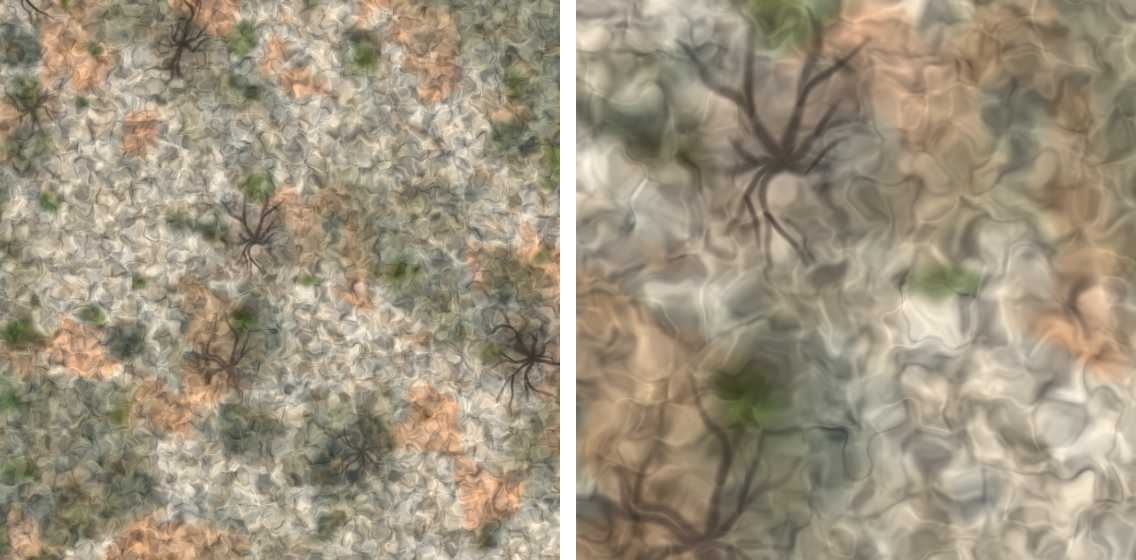
Left, the full canvas; right, a detail of the centre.
A WebGL 2 fragment shader for this texture:

```glsl
#version 300 es
precision highp float;

#define GRAIN_SCALE 62.0
#define GRAIN_CONTRAST 0.85
#define COVER_SCALE 5.0
#define SOIL_SCALE 8.0
#define BUSH_GRID 5.0
#define BUSH_SHARE 0.55
#define TUFT_GRID 10.0
#define TUFT_SHARE 0.26
#define TWIG_GRID 4.0
#define TWIG_SHARE 0.42
#define TWIG_SOFTNESS 0.0028

uniform vec2 u_resolution;
out vec4 fragColor;

// Integer hash: three values in 0..1 per cell and salt
vec3 hash3(ivec2 cell, int salt) {
    uvec3 v = uvec3(ivec3(cell, salt)) * 1664525u + 1013904223u;
    v.x += v.y * v.z; v.y += v.z * v.x; v.z += v.x * v.y;
    v ^= v >> 16u;
    v.x += v.y * v.z; v.y += v.z * v.x; v.z += v.x * v.y;
    return vec3(v >> 16u) / 65536.0;
}

float noise(vec2 p, int salt) {
    ivec2 c = ivec2(floor(p));
    vec2 f = fract(p);
    f = f * f * f * (f * (f * 6.0 - 15.0) + 10.0);
    float low = mix(hash3(c, salt).x, hash3(c + ivec2(1, 0), salt).x, f.x);
    float high = mix(hash3(c + ivec2(0, 1), salt).x, hash3(c + ivec2(1, 1), salt).x, f.x);
    return mix(low, high, f.y);
}

float fbm(vec2 p, int salt, int octaves) {
    float sum = 0.0, total = 0.0, amplitude = 1.0;
    for (int i = 0; i < octaves; i++) {
        sum += amplitude * noise(p, salt + i);
        total += amplitude;
        amplitude *= 0.55;
        p = mat2(1.6, 1.2, -1.2, 1.6) * p + 3.7;
    }
    return sum / total;
}

vec2 warp(vec2 p, float scale, int salt) {
    return vec2(fbm(p * scale, salt, 2), fbm(p * scale, salt + 5, 2)) - 0.5;
}

// Soft round clumps scattered on a jittered grid
float clumps(vec2 p, float grid, float share, int salt) {
    ivec2 home = ivec2(floor(p * grid));
    float mask = 0.0;
    for (int y = -1; y <= 1; y++)
    for (int x = -1; x <= 1; x++) {
        ivec2 cell = home + ivec2(x, y);
        vec3 h = hash3(cell, salt);
        if (h.z > share) continue;
        float radius = mix(0.2, 0.48, h.z / share);
        float d = length(p * grid - vec2(cell) - h.xy);
        mask = max(mask, 1.0 - smoothstep(radius * 0.25, radius, d));
    }
    return mask;
}

// Tapered line that fades toward its tip
float twig(vec2 p, vec2 a, vec2 b, float width) {
    vec2 ab = b - a;
    float t = clamp(dot(p - a, ab) / dot(ab, ab), 0.0, 1.0);
    float w = width * mix(1.0, 0.2, t);
    float soft = TWIG_SOFTNESS + 0.5 / u_resolution.y;
    return mix(1.0, 0.35, t) * (1.0 - smoothstep(w * 0.3, w + soft, length(p - a - ab * t)));
}

// Forked bare shrubs: x = branches, y = shade around them
vec2 shrubs(vec2 p) {
    ivec2 home = ivec2(floor(p * TWIG_GRID));
    vec2 bent = p + 0.035 * warp(p, 22.0, 70);
    vec2 result = vec2(0.0);
    for (int y = -1; y <= 1; y++)
    for (int x = -1; x <= 1; x++) {
        ivec2 cell = home + ivec2(x, y);
        vec3 h = hash3(cell, 31);
        if (h.z > TWIG_SHARE) continue;
        float size = mix(0.6, 1.15, h.z / TWIG_SHARE);
        vec2 d = bent - (vec2(cell) + 0.2 + 0.6 * h.xy) / TWIG_GRID;
        result.y = max(result.y, size * (1.0 - smoothstep(0.02, 0.11 * size, length(d))));
        for (int i = 0; i < 7; i++) {
            vec3 k = hash3(cell, 40 + i);
            float angle = 6.2832 * (float(i) + 0.9 * k.x) / 7.0;
            float reach = size * mix(0.035, 0.115, k.y);
            float turn = angle + (k.z > 0.5 ? 0.7 : -0.7);
            vec2 tip = reach * vec2(cos(angle), sin(angle));
            vec2 fork = tip * mix(0.3, 0.6, k.z);
            vec2 forkTip = fork + 0.6 * reach * vec2(cos(turn), sin(turn));
            float line = max(twig(d, vec2(0.0), tip, 0.0036), twig(d, fork, forkTip, 0.002));
            result.x = max(result.x, line * size);
        }
    }
    return result;
}

void main() {
    vec2 p = gl_FragCoord.xy / u_resolution.y;
    vec2 ragged = p + 0.05 * warp(p, 20.0, 11);
    vec2 tangled = p + 0.022 * warp(p, 45.0, 17);

    // Pale litter, grey-green scrub and bare soil
    float cover = smoothstep(0.33, 0.68, fbm(ragged * COVER_SCALE, 1, 4));
    vec3 color = mix(vec3(0.74, 0.70, 0.63), vec3(0.52, 0.51, 0.43), cover);
    float soil = smoothstep(0.53, 0.70, fbm(ragged * SOIL_SCALE + 9.0, 23, 3));
    color = mix(color, vec3(0.77, 0.59, 0.45), soil * (0.85 - 0.4 * cover));

    // Bushes, green tufts and bare shrubs
    float leafy = 0.55 + 0.7 * fbm(p * 40.0, 90, 2);
    float bush = clumps(ragged, BUSH_GRID, BUSH_SHARE, 53);
    vec3 bushColor = mix(vec3(0.31, 0.31, 0.28), vec3(0.33, 0.36, 0.25), noise(p * 12.0, 57));
    color = mix(color, bushColor, min(bush * leafy * 0.8, 1.0));
    float tuft = clumps(ragged, TUFT_GRID, TUFT_SHARE, 61);
    color = mix(color, vec3(0.31, 0.37, 0.19), min(tuft * leafy * 0.7, 1.0));
    vec2 shrub = shrubs(p);
    color = mix(color, vec3(0.40, 0.35, 0.31), 0.5 * shrub.y);

    // Tangled grain: mottling, dark gaps and pale stems
    float mottle = fbm(tangled * GRAIN_SCALE, 101, 3) - 0.5;
    float gap = 1.0 - smoothstep(0.0, 0.16, abs(noise(tangled * 48.0, 111) - 0.5));
    float stem = 1.0 - smoothstep(0.0, 0.14, abs(noise(tangled * 55.0 + 5.0, 121) - 0.5));
    color *= 1.0 + GRAIN_CONTRAST * mottle - 0.13 * gap + 0.10 * stem;
    color += vec3(0.05, 0.0, -0.05) * (noise(p * 35.0, 131) - 0.5);

    color = mix(color, vec3(0.21, 0.18, 0.16), min(shrub.x * 0.85, 1.0));
    fragColor = vec4(clamp(color, 0.0, 1.0), 1.0);
}
```
